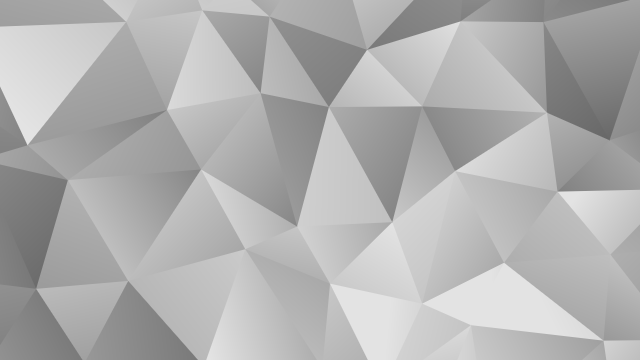
This background is drawn by a Shadertoy shader. Its source:

```glsl
const float EDGE = 0.266; // mean triangle edge, in canvas heights

float hash(vec2 p) {
    return fract(sin(dot(p, vec2(127.1, 311.7))) * 43758.5453);
}

// Triangular lattice point, moved inside a disc small enough to keep triangles unflipped
vec2 meshVertex(vec2 id) {
    float angle = 6.2832 * hash(id + 3.7);
    float radius = 0.42 * sqrt(hash(id + 19.3));
    return vec2(id.x + 0.5 * id.y, 0.866 * id.y) + radius * vec2(cos(angle), sin(angle));
}

// Signed distance to the line from a to b, positive on its left
float edgeDistance(vec2 p, vec2 a, vec2 b) {
    vec2 e = normalize(b - a);
    return e.x * (p.y - a.y) - e.y * (p.x - a.x);
}

float blob(vec2 p, vec2 center, float radius) {
    vec2 d = (p - center) / radius;
    return exp(-dot(d, d));
}

// Broad light and dark areas across the canvas
float regionTone(vec2 p) {
    return 0.69
        + 0.16 * blob(p, vec2(0.40, 0.95), 0.33)
        + 0.15 * blob(p, vec2(1.35, 0.12), 0.45)
        - 0.15 * blob(p, vec2(0.15, 0.25), 0.50)
        - 0.17 * blob(p, vec2(1.60, 0.85), 0.38)
        - 0.09 * blob(p, vec2(0.85, 0.98), 0.20);
}

// Flat random tone plus a linear ramp, mostly darkening to the lower right
float facetTone(vec2 p, vec2 center, vec2 id) {
    float angle = 2.3 + 3.6 * (hash(id + 41.9) - 0.5);
    float slope = mix(0.06, 0.2, hash(id + 67.1));
    float ramp = slope * dot(p - center, vec2(cos(angle), sin(angle)));
    float offset = 0.28 * (hash(id + 83.5) - 0.5);
    return clamp(regionTone(center * EDGE) + offset + ramp, 0.4, 0.89);
}

// Adds one facet as (tone * coverage, coverage)
vec2 facet(vec2 p, vec2 a, vec2 b, vec2 c, vec2 id, float pixel) {
    float inside = min(edgeDistance(p, a, b), min(edgeDistance(p, b, c), edgeDistance(p, c, a)));
    float coverage = clamp(0.5 + inside / pixel, 0.0, 1.0);
    return coverage * vec2(facetTone(p, (a + b + c) / 3.0, id), 1.0);
}

void mainImage(out vec4 fragColor, in vec2 fragCoord) {
    vec2 p = fragCoord / iResolution.y / EDGE;
    float pixel = 1.0 / (iResolution.y * EDGE);

    // Skewed cell under this point; each cell holds two triangles
    float row = p.y / 0.866;
    vec2 cell = floor(vec2(p.x - 0.5 * row, row));

    vec2 sum = vec2(0.0);
    for (int j = -1; j <= 1; j++) {
        for (int i = -1; i <= 1; i++) {
            vec2 id = cell + vec2(i, j);
            vec2 a = meshVertex(id);
            vec2 b = meshVertex(id + vec2(1, 0));
            vec2 c = meshVertex(id + vec2(0, 1));
            vec2 d = meshVertex(id + vec2(1, 1));
            sum += facet(p, a, b, c, id, pixel);
            sum += facet(p, d, c, b, id + 0.5, pixel);
        }
    }
    fragColor = vec4(vec3(sum.x / max(sum.y, 0.001)), 1.0);
}
```
